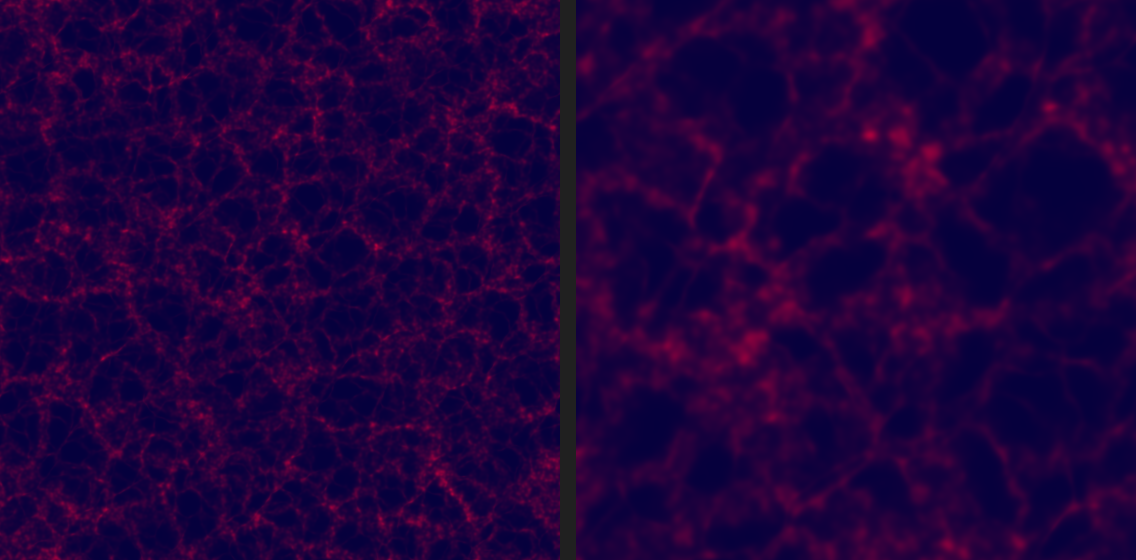
Left: the whole. Right: its middle third, enlarged.
Give the GLSL for this texture, as a Shadertoy shader.

```glsl
const float TAU = 6.2831853;
const float BLUE = 0.24;
const float VOID_RED = 0.02;
const float WEB_RED = 0.27;

vec2 hash22(vec2 p, float seed) {
    vec3 q = fract(vec3(p.xyx + seed * 1.37) * vec3(0.1031, 0.1030, 0.0973));
    q += dot(q, q.yzx + 33.33);
    return fract((q.xx + q.yz) * q.zy);
}

// Offset from p to the jittered site of a neighbouring cell, wrapping after n cells
vec2 toSite(vec2 p, vec2 neighbour, float n) {
    vec2 cell = floor(p) + neighbour;
    return cell + hash22(mod(cell, n), n) - p;
}

// Soft cell borders: 0 inside a cell, 1 on a border, brighter where borders meet
float filaments(vec2 uv, float n, float sharpness) {
    vec2 p = uv * n;
    float sum = 0.0, sumSq = 0.0;
    for (int y = -1; y <= 1; y++)
    for (int x = -1; x <= 1; x++) {
        float w = exp(-sharpness * length(toSite(p, vec2(x, y), n)));
        sum += w;
        sumSq += w * w;
    }
    return 2.0 * (1.0 - sumSq / (sum * sum));
}

// Scattered soft blobs, centred on zero
float blobs(vec2 uv, float n) {
    vec2 p = uv * n;
    float sum = 0.0;
    for (int y = -1; y <= 1; y++)
    for (int x = -1; x <= 1; x++) {
        vec2 d = toSite(p, vec2(x, y), n);
        sum += exp(-6.0 * dot(d, d));
    }
    return sum * 1.91 - 1.0;
}

// Periodic wobble from layered sines with whole frequencies
vec2 wobble(vec2 uv, float freq, float amount) {
    vec2 a = TAU * freq * uv.yx;
    vec2 b = TAU * floor(freq * 0.6) * uv;
    return amount * (sin(a + 2.0 * sin(b)) + sin(b.yx - a.yx + 1.7));
}

void mainImage(out vec4 fragColor, in vec2 fragCoord) {
    vec2 uv = fragCoord / iResolution.xy;
    vec2 warped = uv + wobble(uv, 7.0, 0.005) + wobble(uv, 19.0, 0.002)
                     + wobble(uv, 43.0, 0.0008);

    // Web of large, medium and small voids
    float web = 0.42 * filaments(warped, 9.0, 13.0)
              + 0.35 * filaments(warped, 15.0, 13.0)
              + 0.23 * filaments(warped, 25.0, 12.0);

    // Uneven density and fine grain along the filaments
    float clumps = 1.0 + 0.2 * blobs(uv, 7.0);
    float grain = 1.0 + 0.28 * blobs(uv, 75.0) + 0.18 * blobs(uv, 128.0);
    float density = pow(max(web * clumps * grain, 0.0), 1.2);

    fragColor = vec4(VOID_RED + WEB_RED * density, 0.0, BLUE, 1.0);
}
```
